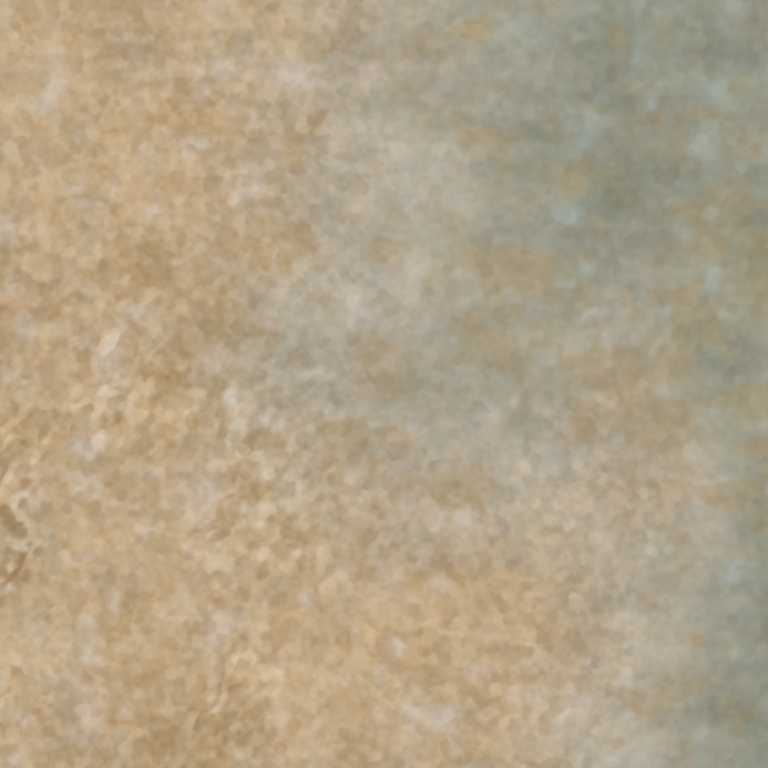
A Shadertoy shader for this texture:

```glsl
// Weathered plaster: warm ochre fading into grey-green stain toward the right.
// Smoothed cellular noise gives blotches and grain; scattered soft dabs add
// pale flecks, and ridged grain roughens the lower left.

vec2 hash2(vec2 p) {
    vec3 q = fract(vec3(p.xyx) * vec3(0.1031, 0.1030, 0.0973));
    q += dot(q, q.yzx + 33.33);
    return fract((q.xx + q.yz) * q.zy);
}

// Cellular noise with blended cell values, roughly -1 to 1.
float mottle(vec2 p) {
    vec2 cell = floor(p), f = fract(p);
    float sum = 0.0, total = 0.0;
    for (int y = -1; y <= 1; y++)
    for (int x = -1; x <= 1; x++) {
        vec2 o = vec2(x, y);
        vec2 d = o + hash2(cell + o) - f;
        float weight = exp(-6.0 * dot(d, d));
        sum += weight * (hash2(cell + o + 71.0).x * 2.0 - 1.0);
        total += weight;
    }
    return sum / total;
}

float layeredMottle(vec2 p) {
    float sum = 0.0, gain = 0.55;
    for (int i = 0; i < 4; i++) {
        sum += gain * mottle(p);
        p = mat2(1.6, 1.2, -1.2, 1.6) * p + 17.3;
        gain *= 0.6;
    }
    return sum;
}

// Coverage of soft, irregular dabs scattered in some of the cells.
float flecks(vec2 p, float share) {
    vec2 cell = floor(p), f = fract(p);
    float cover = 0.0;
    for (int y = -1; y <= 1; y++)
    for (int x = -1; x <= 1; x++) {
        vec2 o = vec2(x, y);
        vec2 rnd = hash2(cell + o + 29.0);
        vec2 d = o + hash2(cell + o) - f;
        float radius = mix(0.16, 0.36, rnd.y);
        float dab = exp(-dot(d, d) / (radius * radius));
        cover = max(cover, dab * step(rnd.x, share) * mix(0.5, 1.0, rnd.y));
    }
    return cover;
}

float glow(vec2 p, vec2 center, vec2 size) {
    vec2 d = (p - center) / size;
    return exp(-dot(d, d));
}

void mainImage(out vec4 fragColor, in vec2 fragCoord) {
    vec2 uv = fragCoord / iResolution.xy;
    float blotch = layeredMottle(uv * 5.0 + 3.0);
    vec2 warp = 0.012 * vec2(mottle(uv * 34.0), mottle(uv * 34.0 + 50.0));

    // Stain: grows to the right and top, broken by warm islands
    float stain = 0.04 + 0.86 * smoothstep(0.08, 1.05, uv.x + 0.16 * (uv.y - 0.5));
    stain += 0.17 * glow(uv, vec2(0.52, 0.56), vec2(0.22, 0.25));
    stain += 0.16 * glow(uv, vec2(0.78, 0.86), vec2(0.28, 0.18));
    stain += 0.22 * glow(uv, vec2(1.0, 0.1), vec2(0.14, 0.2));
    stain -= 0.42 * glow(uv, vec2(0.66, 0.14), vec2(0.26, 0.2));
    stain -= 0.30 * glow(uv, vec2(0.84, 0.36), vec2(0.12, 0.08));
    stain = clamp(stain + 0.2 * blotch, 0.0, 1.0);

    vec3 ochre = vec3(0.745, 0.648, 0.515);
    vec3 greige = vec3(0.690, 0.651, 0.578);
    vec3 sage = vec3(0.568, 0.575, 0.510);
    vec3 color = mix(ochre, greige, smoothstep(0.05, 0.5, stain));
    color = mix(color, sage, smoothstep(0.5, 1.0, stain));

    // Broad light and dark clouds, with faint horizontal wiping
    color += 0.045 * layeredMottle(uv * 9.0 + 40.0);
    color += 0.018 * mottle(uv * vec2(9.0, 50.0) + 12.0);

    // Rusty patches
    float rust = smoothstep(0.05, 0.6, layeredMottle((uv + warp) * vec2(10.0, 13.0) + 80.0));
    rust *= 0.5 + 0.5 * glow(uv, vec2(0.75, 0.95), vec2(0.13, 0.08));
    color = mix(color, vec3(0.65, 0.54, 0.37), 0.65 * rust);

    // Pale flecks, bluish where the stain is strong
    vec3 chalk = mix(vec3(0.80, 0.745, 0.69), vec3(0.655, 0.68, 0.645), smoothstep(0.45, 0.9, stain));
    float pale = 0.75 * flecks((uv + warp) * 13.0, 0.26);
    pale = max(pale, 0.6 * flecks((uv + warp) * 27.0 + 9.0, 0.22));
    color = mix(color, chalk, pale);

    // Fine grain: diagonal and rough at lower left, calmer elsewhere
    float rough = glow(uv, vec2(0.14, 0.25), vec2(0.24, 0.32));
    rough *= smoothstep(-0.35, 0.35, mottle(uv * 9.0 + 60.0));
    vec2 slant = mat2(0.8, 0.6, -0.6, 0.8) * (uv + 0.5 * warp);
    float ridges = mottle(slant * vec2(95.0, 62.0));
    float grain = mottle(uv * 75.0 + 7.0) + 0.6 * mottle(uv * 140.0 + 31.0);
    float strength = mix(0.042, 0.022, smoothstep(0.2, 0.8, stain));
    color += strength * grain * vec3(0.9, 1.0, 1.1);
    color += 0.15 * rough * ridges * vec3(0.85, 1.0, 1.1);
    color += 0.012 * mottle(uv * 48.0 + 90.0) * vec3(1.0, 0.0, -1.0);

    fragColor = vec4(clamp(color, 0.0, 1.0), 1.0);
}
```
